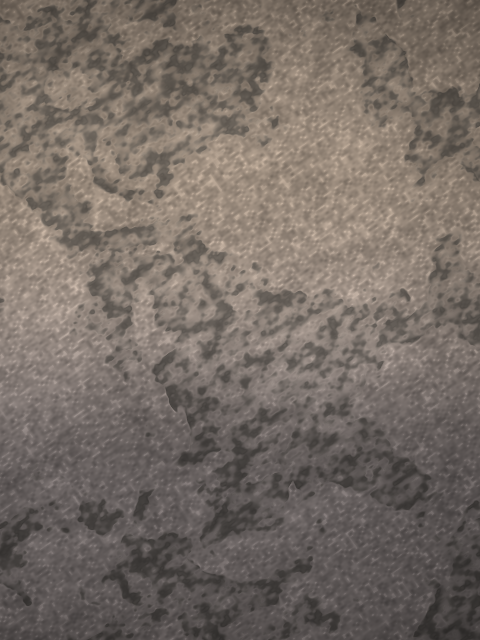
A Shadertoy shader for this texture:

```glsl
// Worn mineral surface: pale stone with ragged, darkly speckled patches.
// Warped noise outlines the patches, slanted fine noise makes the grain,
// and a warm glow above fades into a cool shadow below.

float hash(vec2 cell) {
    vec3 h = fract(vec3(cell.xyx) * 0.1031);
    h += dot(h, h.yzx + 33.33);
    return fract((h.x + h.y) * h.z);
}

float noise(vec2 p) {
    vec2 cell = floor(p), f = fract(p);
    f = f * f * (3.0 - 2.0 * f);
    float low = mix(hash(cell), hash(cell + vec2(1, 0)), f.x);
    float high = mix(hash(cell + vec2(0, 1)), hash(cell + vec2(1, 1)), f.x);
    return mix(low, high, f.y);
}

float fbm(vec2 p) {
    float sum = 0.0, weight = 0.52;
    for (int i = 0; i < 4; i++) {
        sum += weight * noise(p);
        p = mat2(1.6, 1.2, -1.2, 1.6) * p + 17.3;
        weight *= 0.5;
    }
    return sum;
}

// Patch height: positive inside the dark patches
float patchField(vec2 p) {
    vec2 warp = vec2(fbm(p * 6.0 + 3.1), fbm(p * 6.0 + 41.7)) - 0.5;
    float field = fbm(p * 7.5 + warp * 2.4 + 8.4) - 0.485;
    // A clean curved band crosses the middle, and the lower left stays calm
    float bandY = 0.5 + 2.0 * (p.x - 0.25) * (p.x - 0.25);
    float offset = (p.y - bandY) / 0.08;
    field -= 0.2 * exp(-offset * offset);
    return field - 0.12 * exp(-dot(p - vec2(0.16, 0.27), p - vec2(0.16, 0.27)) / 0.02);
}

// Broad glow, dim at the top, the sides and in the lower shadow
float lightAt(vec2 p) {
    float drift = 0.1 * (noise(p * 4.0 + 5.0) - 0.5);
    float light = mix(0.395, 0.615, smoothstep(0.25, 0.54, p.y + drift));
    light *= 1.0 - 0.28 * smoothstep(0.76, 1.06, p.y);
    light *= 1.0 - 0.17 * smoothstep(0.2, 0.5, abs(p.x - 0.3));
    return light * (1.0 - 0.18 * smoothstep(0.2, -0.05, p.y));
}

void mainImage(out vec4 fragColor, in vec2 fragCoord) {
    vec2 p = fragCoord / iResolution.y;

    // Slanted axes: x runs along the grain, up to the right
    vec2 slanted = mat2(0.82, -0.57, 0.57, 0.82) * p;
    float fine = noise(slanted * vec2(180.0, 250.0) + 60.0);
    float medium = noise(slanted * vec2(100.0, 145.0) + 20.0);
    float coarse = noise(slanted * vec2(48.0, 72.0) + 90.0);
    float cloud = fbm(slanted * vec2(16.0, 26.0));

    // Soft specks of several sizes, densest along the patch rims
    float speck = 0.42 * medium + 0.33 * coarse + 0.25 * fine;
    float field = patchField(p) + 0.16 * (speck - 0.5);
    float inside = smoothstep(-0.02, 0.04, field);
    float rim = exp(-pow((field - 0.04) / 0.035, 2.0));
    float dark = inside * smoothstep(0.37, 0.72, speck + 0.07 * rim);
    float paleEdge = exp(-pow((field + 0.035) / 0.025, 2.0));

    // Stone brightness
    float value = lightAt(p);
    value *= 1.0 + 0.25 * (fine - 0.5) + 0.17 * (medium - 0.5) + 0.2 * (cloud - 0.5);
    value *= 1.0 + 0.04 * paleEdge + 0.06 * inside - 0.47 * dark;
    value += 0.05 * smoothstep(0.7, 0.95, fine) * (1.0 - dark);

    // Warm in the glow, cooler in the shadow, neutral in the specks
    vec3 tint = mix(vec3(1.0, 0.935, 0.925), vec3(1.0, 0.9, 0.805),
                    smoothstep(0.2, 0.75, p.y));
    tint = mix(tint, vec3(1.0, 0.96, 0.9), 0.5 * dark);
    fragColor = vec4(clamp(value * tint, 0.0, 1.0), 1.0);
}
```
